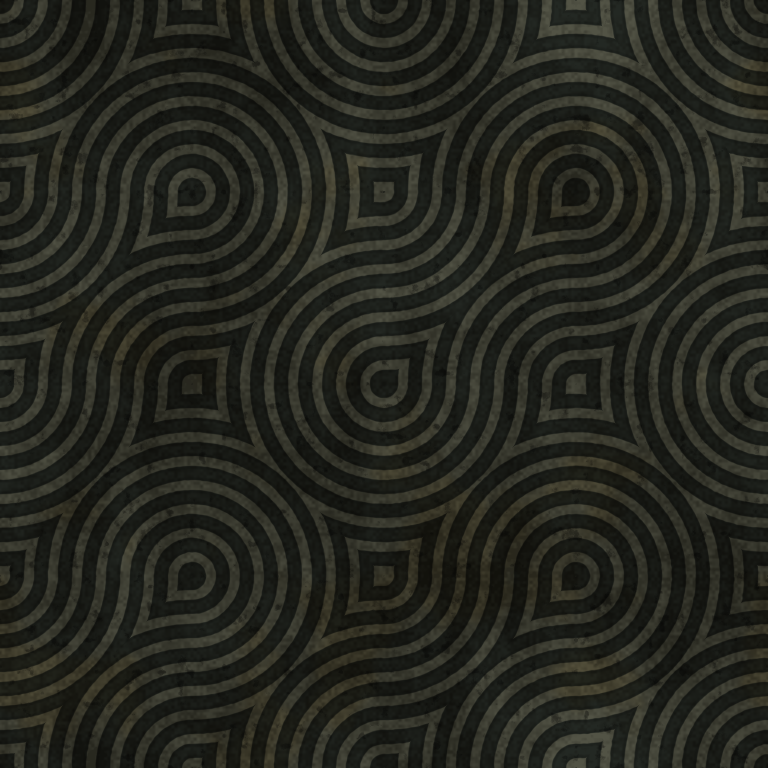
Give the GLSL for this pattern, as a WebGL 2 fragment shader.

```glsl
#version 300 es
precision highp float;

uniform vec2 u_resolution;
out vec4 fragColor;

const float TILES = 4.0;          // two repeats of a 2 x 2 tile block
const float BANDS = 8.0;          // stripe periods along one tile edge
const float STRIPE_CENTRE = 0.79; // phase of the light stripe
const float STRIPE_HALF = 0.205;

const vec3 DARK_LOW = vec3(0.068, 0.070, 0.054);
const vec3 DARK_HIGH = vec3(0.138, 0.156, 0.136);
const vec3 LIGHT_LOW = vec3(0.155, 0.155, 0.122);
const vec3 LIGHT_HIGH = vec3(0.322, 0.326, 0.272);
const vec3 RUST_TINT = vec3(1.05, 0.99, 0.88);

float hash(vec2 cell, float seed) {
    uvec3 q = uvec3(cell, seed) * uvec3(1597u, 3812u, 2741u);
    uint n = (q.x ^ (q.y * 7919u) ^ q.z) * 73993u;
    n = (n ^ (n >> 15)) * 60493u;
    n = (n ^ (n >> 13)) * 92821u;
    return float((n >> 8) & 65535u) / 65535.0;
}

// Value noise wrapping over the unit square
float noise(vec2 uv, vec2 period, float seed) {
    vec2 p = uv * period;
    vec2 cell = floor(p);
    vec2 f = fract(p);
    f = f * f * (3.0 - 2.0 * f);
    vec2 lo = mod(cell, period);
    vec2 hi = mod(cell + 1.0, period);
    float bottom = mix(hash(lo, seed), hash(vec2(hi.x, lo.y), seed), f.x);
    float top = mix(hash(vec2(lo.x, hi.y), seed), hash(hi, seed), f.x);
    return mix(bottom, top, f.y);
}

float fbm(vec2 uv, vec2 period, float seed) {
    float sum = 0.0;
    float weight = 0.5;
    for (int i = 0; i < 5; i++) {
        sum += weight * noise(uv, period, seed + float(i));
        period *= 2.0;
        weight *= 0.5;
    }
    return sum / 0.96875;
}

// Distance to the nearer end of the rising or falling tile diagonal
float cornerDistance(vec2 f, bool rising) {
    if (!rising) f.x = 1.0 - f.x;
    return min(length(f), length(f - 1.0));
}

// Ring radius: circles at even lattice points, joined by S-shaped
// bridges along the rising diagonal of every even-even tile
float ringField(vec2 p) {
    vec2 parity = mod(floor(p), 2.0);
    vec2 f = fract(p);
    bool bridge = parity.x + parity.y < 0.5;
    if (bridge) return 1.0 - cornerDistance(f, false);
    return cornerDistance(f, parity.x == parity.y);
}

// Signed distance to the light stripe, in stripe periods
float stripeDistance(float radius) {
    float offset = fract(radius * BANDS - STRIPE_CENTRE + 0.5) - 0.5;
    return abs(offset) - STRIPE_HALF;
}

// Grime: clouds, vertical streaks and fine grain
float wearTone(vec2 uv) {
    float clouds = fbm(uv, vec2(4.0), 1.0) - 0.5;
    float streaks = fbm(uv, vec2(24.0, 4.0), 11.0) - 0.5;
    float mottle = fbm(uv, vec2(32.0), 21.0) - 0.5;
    float grain = noise(uv, vec2(240.0), 31.0) - 0.5;
    return 0.47 + 1.2 * clouds + 0.5 * streaks + 0.5 * mottle + 0.46 * grain;
}

void main() {
    vec2 uv = gl_FragCoord.xy / u_resolution;
    float tone = clamp(wearTone(uv), 0.0, 1.0);

    // Stripes with slightly rough edges
    float rough = (noise(uv, vec2(200.0), 41.0) - 0.5) * 0.025;
    float d = stripeDistance(ringField(uv * TILES)) + rough;
    float soft = 0.8 * TILES * BANDS / min(u_resolution.x, u_resolution.y);
    float light = 1.0 - smoothstep(-soft, soft, d);

    vec3 dark = mix(DARK_LOW, DARK_HIGH, tone);
    vec3 pale = mix(LIGHT_LOW, LIGHT_HIGH, tone);
    vec3 colour = mix(dark, pale, light);

    // Dark rim along the stripes
    float rim = 1.0 - smoothstep(0.0, 0.08 + soft, abs(d - 0.06));
    colour *= 1.0 - 0.16 * rim;

    // Rusty patches and scattered dark flecks
    float rust = smoothstep(0.5, 0.7, fbm(uv, vec2(9.0), 51.0));
    colour *= mix(vec3(1.0), RUST_TINT, rust);
    float fleck = smoothstep(0.66, 0.82, fbm(uv, vec2(72.0), 61.0));
    colour *= 1.0 - 0.35 * fleck;

    fragColor = vec4(colour, 1.0);
}
```
